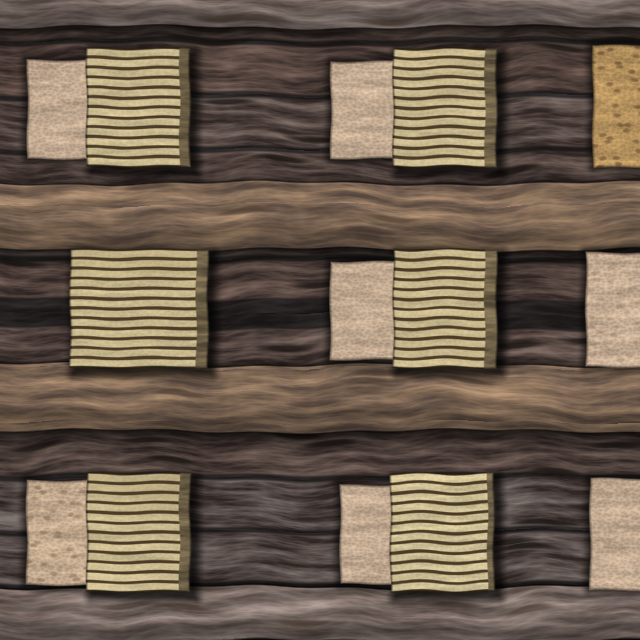
A Shadertoy shader for this pattern:

```glsl
// Weathered timber rails with rows of grooved wooden blocks and plain side tabs.

float hash(vec2 p) {
    return fract(sin(dot(p, vec2(127.1, 311.7))) * 43758.5);
}

// Cellular noise: x = distance to nearest point, y = random value of its cell
vec2 cellular(vec2 p) {
    vec2 base = floor(p), best = vec2(9.0, 0.0);
    for (int j = -1; j <= 1; j++)
    for (int i = -1; i <= 1; i++) {
        vec2 cell = base + vec2(i, j);
        vec2 point = cell + vec2(hash(cell), hash(cell + 37.0));
        float d = length(p - point);
        if (d < best.x) best = vec2(d, hash(cell + 71.0));
    }
    return best;
}

// Long horizontal fibres, roughly 0..1
float grain(vec2 p) {
    float sum = 0.0, amp = 0.5;
    vec2 scale = vec2(5.0, 55.0);
    for (int i = 0; i < 4; i++) {
        sum += amp * cellular(p * scale + float(i) * 17.0).x;
        scale *= vec2(2.2, 1.8);
        amp *= 0.65;
    }
    return clamp((sum - 0.25) * 1.7, 0.0, 1.0);
}

float box(vec2 p, vec2 halfSize) {
    vec2 d = abs(p) - halfSize;
    return length(max(d, 0.0)) + min(max(d.x, d.y), 0.0);
}

float cover(float d) {
    return clamp(0.5 - d * iResolution.y / 1.5, 0.0, 1.0);
}

vec3 timber(vec2 p) {
    // Recessed boards, split by seams; the middle recess has a wide black gap
    float wave = 0.003 * sin(p.x * 11.0 + p.y * 9.0) + 0.0015 * sin(p.x * 43.0);
    float y = p.y + wave, board = floor(y / 0.085);
    vec2 fibre = p + vec2(board * 3.7, 2.0 * wave + 0.003 * sin(p.x * 17.0 + p.y * 30.0));
    float g = grain(fibre);
    vec2 split = cellular(fibre * vec2(4.0, 34.0) + 9.0);
    float crack = (1.0 - smoothstep(0.08, 0.24, split.x)) * step(0.6, split.y);
    vec3 tint = mix(vec3(0.45, 0.36, 0.32), vec3(0.46, 0.43, 0.42), hash(vec2(board, 4.0)));
    vec3 col = mix(vec3(0.19, 0.15, 0.14), tint * 1.08, g);
    float seam = abs(y - 0.085 * floor(y / 0.085 + 0.5));
    float gap = 0.002 + 0.019 * step(abs(y - 0.51), 0.03) + 0.003 * (g - 0.5);
    col = mix(col, vec3(0.08, 0.07, 0.07) + 0.09 * g, 0.9 * (1.0 - smoothstep(gap, gap + 0.005, seam)));
    col = mix(col, vec3(0.11, 0.09, 0.08), 0.8 * crack);

    // Raised rails, with shadow beneath and a worn upper edge
    for (int i = 0; i < 4; i++) {
        float k = float(i), swell = sin(k * 1.0472);
        float v = p.y + wave - 0.04 - 0.32 * k - 0.021 * sin(k * 2.0944);
        float halfH = 0.042 + 0.011 * swell, d = abs(v) - halfH;
        float drop = max(d, 0.0) * (v < 0.0 ? 65.0 : 200.0);
        col *= 1.0 - 0.8 * exp(-drop);
        vec3 light = mix(vec3(0.62, 0.56, 0.53), vec3(0.67, 0.54, 0.41), swell);
        vec3 rail = mix(vec3(0.29, 0.24, 0.22), light, 0.2 + 0.8 * g);
        rail *= 0.96 + 0.1 * sin(v * 190.0 + 4.0 * sin(p.x * 7.0 + k));
        rail *= 0.72 + 0.33 * smoothstep(-halfH, 0.2 * halfH, v);
        rail = mix(rail, vec3(0.24, 0.19, 0.16), 0.6 * crack);
        col = mix(col, rail, cover(d));
    }
    return col;
}

void mainImage(out vec4 fragColor, in vec2 fragCoord) {
    vec2 p = fragCoord / iResolution.xy;
    vec3 col = timber(p);
    float fleck = cellular(p * vec2(150.0, 210.0)).x;
    float fibre = grain(p * vec2(1.3, 1.0) + 5.0);

    for (int r = 0; r < 3; r++)
    for (int c = 0; c < 3; c++) {
        vec2 id = vec2(c, r);
        float h = hash(id + 2.3), h2 = hash(id + 8.1);
        float lone = float(c == 0 && r == 1), last = float(c == 2);
        vec2 centre = vec2(0.217 + 0.478 * id.x + 0.008 * (h - 0.5),
                           0.168 + 0.332 * id.y + 0.018 * sin(id.y * 1.5708));
        vec2 q = p - centre + 0.0012 * sin(p.yx * 55.0 + 6.0 * h);
        vec2 size = vec2(0.081 + 0.027 * lone, 0.093);
        float tabHalf = 0.04 + 0.018 * h + 0.037 * last;
        vec2 tabPos = q + vec2(size.x + tabHalf - 0.002, 0.004 - 0.008 * h2);
        float tab = box(tabPos, vec2(tabHalf, 0.076 + 0.014 * h2 + 0.01 * last)) + lone;
        float block = box(q, size);

        // Cast shadow, falling right and down
        float shade = min(box(q - vec2(0.007, -0.008), size), tab + 0.002);
        col *= 1.0 - 0.7 * (1.0 - smoothstep(-0.004, 0.018, shade));

        // Plain tab: pale, pinkish or ochre, with dark streaks on some
        vec3 wood = mix(vec3(0.79, 0.69, 0.59), vec3(0.72, 0.57, 0.34), smoothstep(0.35, 0.8, h2));
        wood *= 0.78 + 0.22 * fibre + 0.2 * fleck;
        float streak = cellular(tabPos * vec2(32.0, 60.0) + 20.0 * h).x;
        wood = mix(wood, vec3(0.32, 0.23, 0.15), 0.7 * h2 * (1.0 - smoothstep(0.08, 0.28, streak)));
        wood *= 0.6 + 0.4 * smoothstep(0.0, 0.005, -tab);
        col = mix(col, wood, cover(tab));

        // Grooved face with uneven stain, then the darker side face
        float ridge = abs(fract(q.y / 0.0155 + 0.06 * sin(q.x * 60.0 + 9.0 * h) + 0.5) - 0.5);
        float stain = 0.3 * h + 0.5 * h2 * smoothstep(0.0, 0.09, q.y + 0.02 * sin(q.x * 35.0));
        vec3 face = vec3(0.88, 0.82, 0.64) * (0.8 + 0.2 * fibre + 0.1 * fleck);
        face = mix(face, vec3(0.50, 0.40, 0.25), stain * (0.4 + 0.6 * fibre));
        face = mix(vec3(0.29, 0.23, 0.15), face, smoothstep(0.06, 0.24, ridge + 0.06 * (fibre - 0.5)));
        float side = q.x - size.x + 0.010 + 0.016 * h;
        vec3 flank = vec3(0.48, 0.42, 0.31) * (0.65 + 0.5 * fibre);
        face = mix(flank, face, cover(side));
        face *= 0.55 + 0.45 * smoothstep(0.0, 0.004, -block);
        col = mix(col, face, cover(block));
    }
    fragColor = vec4(col, 1.0);
}
```
